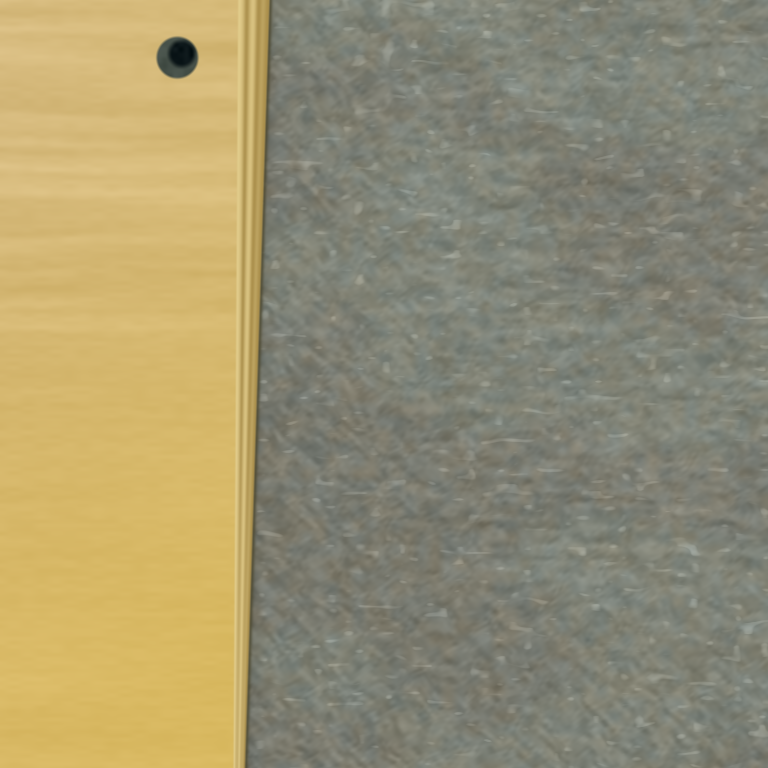
Reproduce this texture procedurally as a Shadertoy shader.

```glsl
// A pale wooden board with a drilled hole lies beside grey woven felt.
// Stretched value noise makes the grain and fibres; a slanted strip of
// thin layers forms the board's side, and offset discs form the hole.

const vec3 WOOD_TOP = vec3(0.835, 0.725, 0.475);
const vec3 WOOD_LOW = vec3(0.850, 0.725, 0.385);
const vec3 FELT_COLOR = vec3(0.488, 0.506, 0.462);
const vec3 FELT_WARM = vec3(0.492, 0.484, 0.440);
const vec3 LAYER_LIGHT = vec3(0.880, 0.795, 0.540);
const vec3 LAYER_DARK = vec3(0.640, 0.530, 0.265);
const vec3 GAP_COLOR = vec3(0.300, 0.285, 0.190);
const vec3 HOLE_RIM = vec3(0.270, 0.310, 0.280);
const vec3 HOLE_DARK = vec3(0.035, 0.075, 0.085);
const vec2 HOLE_CENTER = vec2(0.231, 0.925);
const float HOLE_RADIUS = 0.0265;
const float EDGE_BASE = 0.319;
const float EDGE_SLOPE = 0.032;
const float FACE_BASE = 0.304;
const float FACE_SLOPE = 0.006;
const float SOFTNESS = 0.0018;
const float FIBRE_CONTRAST = 0.19;
const float GRAIN_CONTRAST = 0.055;

float hash(vec2 p) {
    vec3 q = fract(vec3(p.xyx) * 0.1031);
    q += dot(q, q.yzx + 33.33);
    return fract((q.x + q.y) * q.z);
}

float noise(vec2 p) {
    vec2 cell = floor(p);
    vec2 f = fract(p);
    f = f * f * (3.0 - 2.0 * f);
    float low = mix(hash(cell), hash(cell + vec2(1, 0)), f.x);
    float high = mix(hash(cell + vec2(0, 1)), hash(cell + vec2(1, 1)), f.x);
    return mix(low, high, f.y);
}

float fbm(vec2 p) {
    float sum = 0.0;
    float weight = 0.5;
    for (int i = 0; i < 4; i++) {
        sum += weight * noise(p);
        p = p * 2.03 + 17.3;
        weight *= 0.5;
    }
    return sum / 0.9375;
}

vec2 rotate(vec2 p, float angle) {
    float c = cos(angle);
    float s = sin(angle);
    return vec2(c * p.x - s * p.y, s * p.x + c * p.y);
}

vec3 felt(vec2 p) {
    vec2 bent = p + 0.008 * vec2(noise(p * 35.0), noise(p * 35.0 + 40.0));
    float weave = noise(bent * vec2(46.0, 125.0)) - 0.5;
    float slant = noise(rotate(bent, 0.75) * vec2(60.0, 140.0) + 71.0) - 0.5;
    float fine = noise(rotate(bent, -0.5) * vec2(120.0, 210.0) + 23.0) - 0.5;
    float rows = noise(bent * vec2(9.0, 85.0) + 51.0) - 0.5;
    // Slanted fibres near the board give way to horizontal rows.
    float woven = smoothstep(0.40, 0.60, p.x) * smoothstep(0.02, 0.30, p.y);
    float fibre = mix(slant, weave, 0.25 + 0.4 * woven);
    fibre = 0.60 * fibre + 0.28 * fine + 0.22 * woven * rows;
    float patches = fbm(p * vec2(5.0, 8.0) + 9.0);
    float warm = smoothstep(0.40, 0.68, patches) + 0.35 * (1.0 - p.y);
    vec3 color = mix(FELT_COLOR, FELT_WARM, clamp(warm, 0.0, 1.0) * 0.65);
    color += FIBRE_CONTRAST * fibre + 0.06 * (0.5 - patches);
    color += vec3(0.035, 0.0, -0.035) * (noise(p * 60.0 + 13.0) - 0.5);
    // Sparse bright flecks.
    float fleck = smoothstep(0.78, 0.98, noise(bent * vec2(55.0, 130.0) + 87.0));
    return color + 0.085 * fleck + 0.012 * (p.y - 0.5);
}

vec3 wood(vec2 p) {
    vec3 color = mix(WOOD_LOW, WOOD_TOP, smoothstep(0.05, 0.90, p.y));
    float wave = p.y + 0.012 * noise(p * vec2(7.0, 9.0));
    float lines = noise(vec2(p.x * 3.0, wave * 95.0)) - 0.5;
    float bands = noise(vec2(p.x * 2.0, wave * 17.0) + 31.0) - 0.5;
    float pores = noise(p * vec2(55.0, 190.0) + 5.0) - 0.5;
    float strength = mix(0.25, 1.0, smoothstep(0.35, 0.75, p.y));
    float grain = strength * lines + 0.7 * bands + 0.35 * pores;
    color += GRAIN_CONTRAST * grain * vec3(0.8, 0.9, 1.2);
    color.b += 0.06 * (0.16 - p.x);
    return color;
}

float band(float x, float center, float width) {
    float d = (x - center) / width;
    return exp(-d * d);
}

vec3 boardSide(float u, float y) {
    vec3 color = mix(LAYER_LIGHT, LAYER_DARK, 0.35 + 0.25 * u);
    float layers = band(u, 0.28, 0.09) + band(u, 0.66, 0.10);
    color = mix(color, LAYER_DARK, 0.75 * layers * smoothstep(0.0, 0.6, y));
    float shine = band(u, 0.04, 0.13) + 0.7 * band(u, 0.48, 0.10);
    color = mix(color, LAYER_LIGHT, min(shine, 1.0));
    return mix(color, LAYER_DARK, 0.7 * smoothstep(0.78, 0.97, u));
}

void mainImage(out vec4 fragColor, in vec2 fragCoord) {
    vec2 p = fragCoord / iResolution.xy;
    float soft = max(SOFTNESS, 0.75 / iResolution.y);
    float edge = EDGE_BASE + EDGE_SLOPE * p.y;
    float face = FACE_BASE + FACE_SLOPE * p.y;

    // Felt, with a contact shadow along the board.
    vec3 color = felt(p);
    color *= 1.0 - 0.12 * exp(-max(p.x - edge, 0.0) / 0.012);
    color = mix(color, GAP_COLOR, 0.75 * band(p.x, edge + 0.001, 0.003));

    // Layered side and grained face.
    vec3 side = boardSide((p.x - face) / (edge - face), p.y);
    color = mix(side, color, smoothstep(-soft, soft, p.x - edge));
    color = mix(wood(p), color, smoothstep(-soft, soft, p.x - face));

    // Drilled hole, with its darkest part towards the upper right.
    vec2 h = p - HOLE_CENTER;
    float rim = length(h) - HOLE_RADIUS;
    float core = length(h - vec2(0.006, 0.005)) - HOLE_RADIUS * 0.62;
    vec3 hole = mix(HOLE_DARK, HOLE_RIM, smoothstep(-0.004, 0.005, core));
    hole += 0.06 * (noise(p * 140.0) - 0.5);
    color = mix(hole, color, smoothstep(-soft, soft * 1.5, rim));

    fragColor = vec4(clamp(color, 0.0, 1.0), 1.0);
}
```
